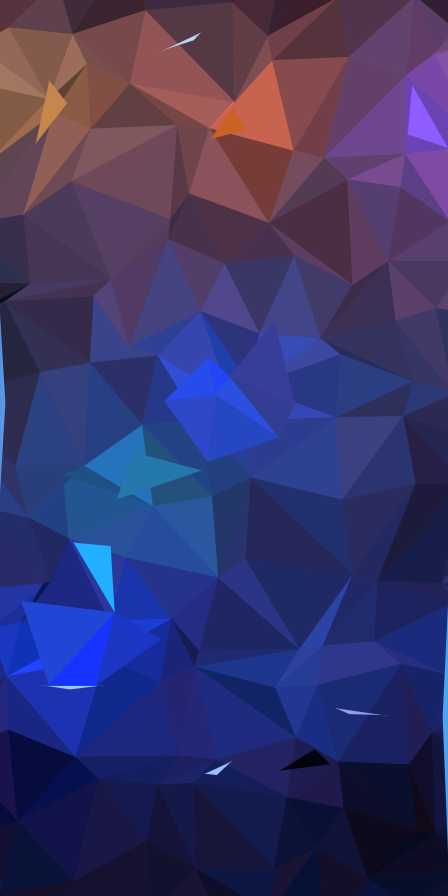
This background is drawn by a Shadertoy shader. Its source:

```glsl
// A low-poly sheet of faceted glass: warm at the top, blue below, near black at the foot.
// A jittered grid is cut into triangles; each takes one flat tone from a soft field
// of coloured glows, and a few larger facets and bright slivers lie on top.

vec2 hash2(vec2 p) {
    vec2 q = vec2(dot(p, vec2(127.1, 311.7)), dot(p, vec2(269.5, 183.3)));
    return fract(sin(q) * 43758.5);
}

float cross2(vec2 a, vec2 b) { return a.x * b.y - a.y * b.x; }

// Signed distance to the line a-b
float edge(vec2 p, vec2 a, vec2 b) {
    return cross2(b - a, p - a) / max(length(b - a), 1e-4);
}

// Smooth coverage of a triangle, whichever way it winds
float triangle(vec2 p, vec2 a, vec2 b, vec2 c) {
    float winding = cross2(b - a, c - a) < 0.0 ? -1.0 : 1.0;
    float d = min(min(edge(p, a, b) * winding, edge(p, b, c) * winding), edge(p, c, a) * winding);
    float aa = 0.7 / iResolution.x;
    return smoothstep(-aa, aa, d);
}

void glow(inout vec3 col, vec2 p, vec2 centre, vec2 radius, vec3 tint) {
    vec2 q = (p - centre) / radius;
    col = mix(col, tint, exp(-dot(q, q)));
}

void facet(inout vec3 col, vec2 p, vec2 a, vec2 b, vec2 c, vec3 tint) {
    col = mix(col, tint, triangle(p, a, b, c));
}

// Soft colour field sampled by the facets
vec3 field(vec2 p) {
    vec3 col = mix(vec3(0.06, 0.07, 0.20), vec3(0.11, 0.14, 0.42), smoothstep(0.0, 0.5, p.y));
    col = mix(col, vec3(0.18, 0.22, 0.43), smoothstep(0.5, 1.1, p.y));
    col = mix(col, vec3(0.30, 0.22, 0.36), smoothstep(1.1, 1.42, p.y));
    col = mix(col, vec3(0.44, 0.28, 0.31), smoothstep(1.4, 1.75, p.y));
    col = mix(col, vec3(0.24, 0.14, 0.20), smoothstep(1.85, 2.02, p.y));
    // Warm and violet lights
    glow(col, p, vec2(0.06, 1.78), vec2(0.17, 0.14), vec3(0.64, 0.45, 0.32));
    glow(col, p, vec2(0.55, 1.73), vec2(0.14, 0.12), vec3(0.72, 0.35, 0.27));
    glow(col, p, vec2(0.97, 1.72), vec2(0.17, 0.18), vec3(0.46, 0.28, 0.74));
    // Blue lights
    glow(col, p, vec2(0.50, 1.13), vec2(0.20, 0.16), vec3(0.16, 0.27, 0.76));
    glow(col, p, vec2(0.33, 0.90), vec2(0.17, 0.12), vec3(0.13, 0.43, 0.66));
    glow(col, p, vec2(0.18, 0.55), vec2(0.20, 0.16), vec3(0.11, 0.22, 0.83));
    glow(col, p, vec2(0.68, 0.56), vec2(0.16, 0.14), vec3(0.16, 0.24, 0.57));
    // Shadows along the sides and foot
    glow(col, p, vec2(0.01, 1.32), vec2(0.10, 0.25), vec3(0.13, 0.14, 0.23));
    glow(col, p, vec2(0.98, 0.90), vec2(0.10, 0.20), vec3(0.13, 0.10, 0.23));
    glow(col, p, vec2(0.92, 0.15), vec2(0.18, 0.16), vec3(0.04, 0.04, 0.12));
    glow(col, p, vec2(0.06, 0.23), vec2(0.16, 0.09), vec3(0.03, 0.03, 0.24));
    return col;
}

vec2 vertex(vec2 cell) { return (cell + 0.03 + 0.94 * hash2(cell)) * 0.135; }

// One mesh triangle; thin ones stray further from the field's tone
void meshFacet(inout vec3 col, vec2 p, vec2 a, vec2 b, vec2 c) {
    float cover = triangle(p, a, b, c);
    if (cover < 0.002) return;
    vec2 middle = (a + b + c) / 3.0;
    vec2 rnd = hash2(middle * 91.0) - 0.5;
    float thin = 1.0 - smoothstep(0.0, 0.006, abs(cross2(b - a, c - a)));
    vec3 tone = field(middle) * (1.0 + rnd.x * mix(0.42, 1.5, thin));
    tone += vec3(0.07, -0.01, -0.05) * rnd.y;
    col = mix(col, tone, cover);
}

void mainImage(out vec4 fragColor, in vec2 fragCoord) {
    vec2 p = fragCoord / iResolution.xy * vec2(1.0, 2.0);
    vec3 col = field(p);

    // Triangulated mesh, with the diagonal of each cell chosen at random
    vec2 home = floor(p / 0.135);
    for (int j = -2; j <= 0; j++) {
        for (int i = -2; i <= 0; i++) {
            vec2 cell = home + vec2(i, j);
            vec2 a = vertex(cell), b = vertex(cell + vec2(1, 0));
            vec2 c = vertex(cell + vec2(1, 1)), d = vertex(cell + vec2(0, 1));
            bool turned = hash2(cell + 37.0).x > 0.5;
            meshFacet(col, p, a, b, turned ? d : c);
            meshFacet(col, p, turned ? b : a, c, d);
        }
    }

    // Warm and violet highlights
    facet(col, p, vec2(0.52, 1.76), vec2(0.47, 1.69), vec2(0.55, 1.71), vec3(0.80, 0.38, 0.14));
    facet(col, p, vec2(0.11, 1.82), vec2(0.15, 1.77), vec2(0.08, 1.68), vec3(0.78, 0.53, 0.30));
    facet(col, p, vec2(0.92, 1.81), vec2(1.0, 1.67), vec2(0.91, 1.70), vec3(0.56, 0.36, 1.0));
    // Central blue fan
    vec2 hub = vec2(0.482, 1.12), crown = vec2(0.464, 1.203), foot = vec2(0.464, 0.969);
    vec2 notch = vec2(0.513, 1.159), tip = vec2(0.622, 1.023), wing = vec2(0.367, 1.104);
    facet(col, p, vec2(0.612, 1.284), notch, vec2(0.659, 1.099), vec3(0.22, 0.24, 0.60));
    facet(col, p, notch, tip, vec2(0.659, 1.099), vec3(0.20, 0.24, 0.58));
    facet(col, p, crown, wing, hub, vec3(0.15, 0.30, 0.92));
    facet(col, p, crown, hub, notch, vec3(0.13, 0.27, 0.97));
    facet(col, p, wing, foot, hub, vec3(0.18, 0.28, 0.78));
    facet(col, p, hub, foot, tip, vec3(0.15, 0.28, 0.76));
    facet(col, p, notch, hub, tip, vec3(0.17, 0.31, 0.87));
    // Teal, cyan and deep blue facets
    facet(col, p, vec2(0.30, 0.99), vec2(0.45, 0.95), vec2(0.26, 0.885), vec3(0.14, 0.47, 0.67));
    vec2 peak = vec2(0.256, 0.633), low = vec2(0.109, 0.471), side = vec2(0.214, 0.469);
    facet(col, p, vec2(0.164, 0.789), vec2(0.247, 0.781), peak, vec3(0.13, 0.69, 1.0));
    facet(col, p, vec2(0.047, 0.659), peak, low, vec3(0.13, 0.27, 0.83));
    facet(col, p, peak, low, side, vec3(0.09, 0.20, 1.0));
    facet(col, p, peak, side, vec2(0.36, 0.573), vec3(0.11, 0.21, 0.77));
    // Pale slivers, a dark shard and the lit side edges
    facet(col, p, vec2(0.37, 1.89), vec2(0.448, 1.927), vec2(0.432, 1.91), vec3(0.70, 0.85, 0.95));
    facet(col, p, vec2(0.104, 0.469), vec2(0.22, 0.469), vec2(0.156, 0.461), vec3(0.55, 0.8, 0.95));
    facet(col, p, vec2(0.458, 0.273), vec2(0.516, 0.30), vec2(0.484, 0.27), vec3(0.6, 0.75, 1.0));
    facet(col, p, vec2(0.75, 0.419), vec2(0.852, 0.404), vec2(0.78, 0.406), vec3(0.6, 0.6, 0.95));
    facet(col, p, vec2(0.703, 0.328), vec2(0.625, 0.28), vec2(0.737, 0.294), vec3(0.01, 0.01, 0.05));
    facet(col, p, vec2(0, 1.3), vec2(0.012, 1.1), vec2(0, 0.9), vec3(0.35, 0.6, 0.9));
    facet(col, p, vec2(1, 0.65), vec2(0.988, 0.4), vec2(1, 0.1), vec3(0.3, 0.65, 0.95));

    fragColor = vec4(clamp(col, 0.0, 1.0), 1.0);
}
```
